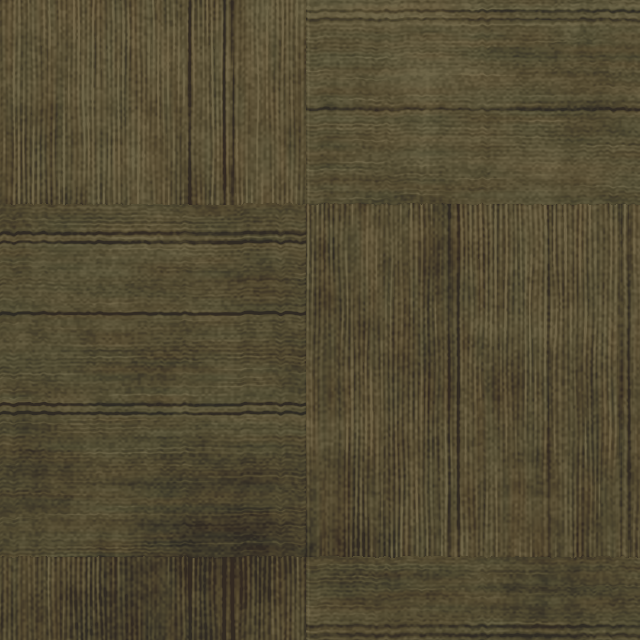
A WebGL 1 fragment shader for this texture:

```glsl
precision highp float;
uniform vec2 u_resolution;

#define SEAM_ORIGIN vec2(0.478, 0.130)
#define TILE_SIZE 0.551
#define RIBS 71.0
#define RIB_DEPTH 0.27
#define GROOVE_WIDTH 0.0042
#define GROOVE_GAP 0.0125
#define WEAR 0.42
#define GRAIN 0.36
#define DARK_YARN vec3(0.19, 0.165, 0.135)
#define MID_YARN vec3(0.318, 0.285, 0.187)
#define LIGHT_YARN vec3(0.435, 0.395, 0.28)

float hash(vec2 p) {
  return fract(sin(dot(p, vec2(127.1, 311.7))) * 43758.5453);
}

float noise(vec2 p) {
  vec2 i = floor(p), f = fract(p);
  f = f * f * (3.0 - 2.0 * f);
  return mix(mix(hash(i), hash(i + vec2(1.0, 0.0)), f.x),
             mix(hash(i + vec2(0.0, 1.0)), hash(i + 1.0), f.x), f.y);
}

float cloud(vec2 p) {
  float sum = 0.0, amp = 0.5;
  for (int i = 0; i < 4; i++) {
    sum += amp * noise(p);
    p = p * 2.03 + 17.0;
    amp *= 0.5;
  }
  return sum / 0.9375;
}

// Soft line centred on distance zero
float stroke(float d, float halfWidth, float blur) {
  return 1.0 - smoothstep(halfWidth - blur, halfWidth + blur, abs(d));
}

// Groove centres across a tile: first and last are pairs, the middle is single
vec3 groovePositions(vec2 id) {
  if (id.y == 0.0) return vec3(0.42, 0.69, 0.905);
  return id.x < 0.0 ? vec3(0.78, 0.67, -1.0) : vec3(0.535, 0.27, 0.79);
}

void main() {
  vec2 p = gl_FragCoord.xy / u_resolution;
  float pixel = 1.0 / (min(u_resolution.x, u_resolution.y) * TILE_SIZE);

  // Quarter-turned carpet tiles with slightly ragged cut edges
  vec2 q = (p - SEAM_ORIGIN) / TILE_SIZE;
  q.y += 0.006 * (noise(vec2(q.x * 70.0, 4.0)) - 0.5);
  vec2 id = floor(q), f = fract(q);
  float upright = 1.0 - mod(id.x + id.y + 4.0, 2.0);
  float across = mix(f.y, f.x, upright);
  float along = mix(f.x, f.y, upright);
  float seed = 40.0 * hash(id + 3.0);

  // Ribs that wander a little and fade out in patches
  float ribs = RIBS * mix(1.2, 1.0, upright);
  float u = across * ribs + 0.5 * noise(vec2(across * 30.0, along * 6.0) + seed);
  float rib = floor(u);
  float detail = clamp(1.5 - 2.0 * ribs * pixel, 0.0, 1.0);
  float ridge = -cos(6.28318 * u);
  float patches = noise(vec2(across * 16.0 + seed, along * 2.5 + seed));
  float ribLife = noise(vec2(rib * 5.0 + seed, along * 7.0));
  float relief = mix(0.36, 1.0, upright) * mix(0.15, 1.25, patches);
  relief *= mix(0.4, 1.4, ribLife);

  // Yarn tone along the ribs, pale threads and stitch grain
  float strand = noise(vec2(u * 0.9 + seed, along * 5.0 + seed)) - 0.5;
  float band = noise(vec2(across * 14.0 + seed, along * 1.2)) - 0.5;
  float fleck = smoothstep(0.6, 0.95, noise(vec2(rib * 7.0 + seed, along * 6.0)));
  float stitch = noise(vec2(u * 1.7 + seed, along * 110.0)) - 0.5;

  float tone = 0.53;
  tone += RIB_DEPTH * relief * ridge * detail;
  tone += 0.25 * strand + 0.17 * band;
  tone += 0.30 * fleck * max(ridge, 0.0) * mix(0.6, 1.0, upright) * detail;
  tone += GRAIN * stitch * detail;

  // Deep grooves edged by raised pale yarn
  vec3 centres = groovePositions(id);
  float blur = max(0.0032, pixel);
  float strength = id.x < 0.0 ? 1.0 : 0.68;
  for (int i = 0; i < 3; i++) {
    float gap = i == 1 ? 0.0 : GROOVE_GAP;
    float d = abs(abs(across - centres[i]) - gap);
    float worn = 0.7 + 0.3 * noise(vec2(along * 5.0, seed + float(i) * 9.0));
    tone += 0.15 * stroke(d - 0.0115, 0.003, blur) * worn;
    tone -= 0.72 * stroke(d, GROOVE_WIDTH, blur) * worn * strength;
  }

  // Seams between tiles: a faint shadow and a pale cut edge
  vec2 edge = min(f, 1.0 - f);
  tone -= 0.10 * stroke(edge.y, 0.003, blur) + 0.16 * stroke(edge.x, 0.003, blur);
  tone += 0.20 * stroke(f.x - 0.007, 0.003, blur);

  // Scuffs, rubbed bands across the ribs, a soiled patch and uneven lighting
  float scuff = cloud(p * 6.0 + 5.0) - 0.5;
  float rubbed = noise(vec2(across * 5.0, along * 22.0) + seed) - 0.5;
  vec2 stain = (p - vec2(0.34, 0.15)) / vec2(0.12, 0.11);
  tone += WEAR * scuff + 0.16 * rubbed;
  tone -= 0.28 * exp(-dot(stain, stain)) * (0.6 + 0.8 * cloud(p * 20.0));
  tone += 0.24 * (p.y - 0.45) - 0.05 * abs(p.x - 0.5);

  // Yarn colours with slight red and green tints
  tone = clamp(tone, 0.0, 1.0);
  vec3 colour = mix(DARK_YARN, MID_YARN, clamp(tone * 2.0, 0.0, 1.0));
  colour = mix(colour, LIGHT_YARN, clamp(tone * 2.0 - 1.0, 0.0, 1.0));
  float tint = noise(vec2(u * 0.6, along * 7.0) + seed) - 0.5;
  colour += vec3(0.018, -0.006, -0.010) * (tint + 0.3 * upright - 0.15);
  gl_FragColor = vec4(colour, 1.0);
}
```
